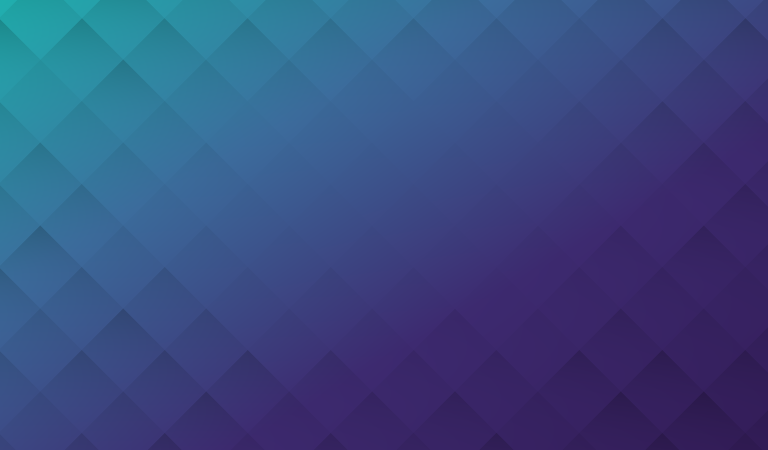
Reproduce this background procedurally as a Shadertoy shader.

```glsl
// Diagonal teal to violet gradient under a lattice of softly shaded diamonds.

const vec3 TEAL   = vec3(0.125, 0.690, 0.685);
const vec3 BLUE   = vec3(0.235, 0.425, 0.615);
const vec3 VIOLET = vec3(0.240, 0.165, 0.440);
const vec3 PLUM   = vec3(0.200, 0.110, 0.345);

const float DIAMOND_SIZE = 0.1843;              // diagonal, in canvas heights
const vec2 FIRST_APEX = vec2(0.0896, 0.1327);   // measured from the top left
const vec2 CALM_CENTER = vec2(0.52, 0.39);      // where the lattice fades out
const float MAX_SHADE = 0.23;

float hash(vec2 p) {
    return fract(sin(dot(p, vec2(127.1, 311.7))) * 43758.5453);
}

// Four-stop gradient, t runs from the top left to the bottom right corner
vec3 gradient(float t) {
    vec3 color = mix(TEAL, BLUE, clamp(t / 0.32, 0.0, 1.0));
    color = mix(color, VIOLET, clamp((t - 0.32) / 0.33, 0.0, 1.0));
    return mix(color, PLUM, clamp((t - 0.65) / 0.35, 0.0, 1.0));
}

// Darkness of the diamond at p: strongest at its upper apex, fading downward
float diamondShade(vec2 p, float aspect) {
    vec2 q = (p - FIRST_APEX) / DIAMOND_SIZE;
    vec2 lattice = vec2(q.y + q.x, q.y - q.x);
    vec2 id = floor(lattice);
    vec2 local = lattice - id;
    float depth = 0.5 * (local.x + local.y);

    // Strength grows from the calm centre towards the border, cell by cell
    vec2 apex = FIRST_APEX + 0.5 * DIAMOND_SIZE * vec2(id.x - id.y, id.x + id.y);
    vec2 offset = 2.0 * (apex / vec2(aspect, 1.0) - CALM_CENTER);
    float strength = mix(0.1, 1.0, smoothstep(0.2, 1.25, length(offset)));
    strength *= mix(0.4, 1.1, hash(id));

    return MAX_SHADE * strength * pow(1.0 - depth, 1.9);
}

void mainImage(out vec4 fragColor, in vec2 fragCoord) {
    float aspect = iResolution.x / iResolution.y;
    vec2 p = vec2(fragCoord.x, iResolution.y - fragCoord.y) / iResolution.y;

    // Average four samples for smooth diamond edges
    float shade = 0.0;
    for (int i = 0; i < 4; i++) {
        vec2 jitter = vec2(i % 2, i / 2) * 0.5 - 0.25;
        shade += 0.25 * diamondShade(p + jitter / iResolution.y, aspect);
    }

    vec3 color = gradient(0.5 * (p.x / aspect + p.y));
    fragColor = vec4(color * (1.0 - shade), 1.0);
}
```
